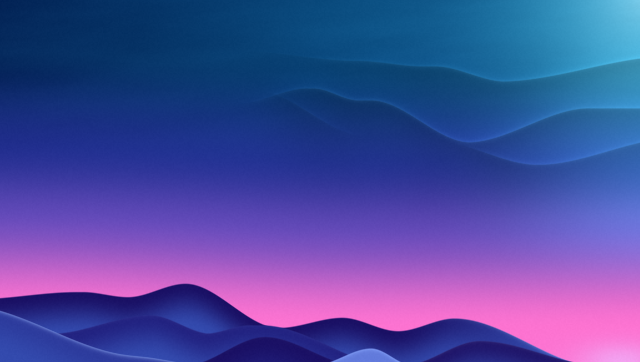
Give the GLSL for this background, as a WebGL 2 fragment shader.

```glsl
#version 300 es
precision highp float;

uniform vec2 u_resolution;
out vec4 fragColor;

float hash(vec2 cell) {
  vec3 q = fract(cell.xyx * vec3(0.1031, 0.1030, 0.0973));
  q += dot(q, q.yzx + 33.33);
  return fract((q.x + q.y) * q.z);
}

float noise(vec2 p) {
  vec2 cell = floor(p), f = fract(p);
  f = f * f * (3.0 - 2.0 * f);
  float low = mix(hash(cell), hash(cell + vec2(1, 0)), f.x);
  float high = mix(hash(cell + vec2(0, 1)), hash(cell + vec2(1, 1)), f.x);
  return mix(low, high, f.y);
}

float fbm(vec2 p) {
  float sum = 0.0, weight = 0.5;
  for (int i = 0; i < 4; i++) {
    sum += weight * noise(p);
    p = p * 2.03 + 7.1;
    weight *= 0.5;
  }
  return sum;
}

// Smooth change of height between two places along a ridge
float slope(float x, float from, float to, float change) {
  return change * smoothstep(from, to, x);
}

float bump(float x, float left, float peak, float right, float height) {
  return slope(x, left, peak, height) - slope(x, peak, right, height);
}

// Dusk ramp with cool light from the upper right
vec3 sky(vec2 p, float aspect) {
  const vec3 pink = vec3(0.99, 0.45, 0.82), violet = vec3(0.41, 0.30, 0.74);
  const vec3 indigo = vec3(0.13, 0.18, 0.56), navy = vec3(0.015, 0.15, 0.35);
  float y = p.y - 0.04 * (1.0 - smoothstep(0.0, 0.6, p.x));
  vec3 color = mix(pink, violet, smoothstep(0.09, 0.38, y));
  color = mix(color, indigo, smoothstep(0.32, 0.57, y));
  color = mix(color, navy, smoothstep(0.52, 0.82, y));
  color += vec3(0.04, 0.28, 0.28) * p.x * smoothstep(0.4, 1.0, p.y);
  float side = smoothstep(0.65, 1.05, p.x) * smoothstep(0.15, 0.45, p.y);
  color += vec3(0.06, 0.22, 0.20) * side;
  float corner = length((p - vec2(1.02, 1.03)) * vec2(aspect, 1.0));
  color += vec3(0.44, 0.17, 0.09) * exp(-5.0 * corner);
  float haze = length((p - vec2(0.97, 0.0)) * vec2(1.0, 1.3));
  return color + vec3(-0.04, 0.18, 0.12) * exp(-220.0 * haze * haze);
}

// Translucent fold: lit above its edge, shaded beneath
vec3 veil(vec3 color, float depth, float strength, float pixel) {
  float inside = smoothstep(-pixel, pixel, depth);
  float shade = inside * exp(-9.0 * max(depth, 0.0));
  float light = (1.0 - inside) * exp(18.0 * min(depth, 0.0));
  float rim = exp(-180.0 * abs(depth));
  color *= 1.0 + strength * (0.10 * light - 0.17 * shade);
  return color + strength * rim * vec3(0.04, 0.07, 0.08);
}

vec3 hill(vec3 behind, float depth, vec3 crest, vec3 foot, float rim, float pixel) {
  vec3 color = mix(crest, foot, smoothstep(0.0, 0.12, depth));
  color += rim * vec3(0.40, 0.45, 0.35) * exp(-220.0 * max(depth, 0.0));
  return mix(behind, color, smoothstep(-pixel, pixel, depth));
}

void main() {
  vec2 p = gl_FragCoord.xy / u_resolution;
  float x = p.x, pixel = 1.0 / u_resolution.y;
  float aspect = u_resolution.x / u_resolution.y;
  vec3 color = sky(p, aspect);

  // Faint drifting wisps
  float wisp = fbm(vec2(x * 4.0, p.y * 13.0 - x * 2.0)) - 0.47;
  color += vec3(0.03, 0.07, 0.08) * wisp * smoothstep(0.5, 0.9, p.y);

  // Folds in the upper sky
  float upper = 0.862 + slope(x, 0.36, 0.56, -0.03) + slope(x, 0.56, 0.66, -0.015)
    + slope(x, 0.68, 0.79, -0.042) + slope(x, 0.78, 1.05, 0.07);
  float middle = 0.713 + slope(x, 0.37, 0.48, 0.043) + slope(x, 0.49, 0.56, -0.033)
    + slope(x, 0.58, 0.735, -0.116) + slope(x, 0.73, 0.92, 0.094);
  float lower = 0.61 + slope(x, 0.68, 0.84, -0.065) + slope(x, 0.84, 1.06, 0.075);
  float inner = 0.75 + slope(x, 0.40, 0.57, -0.125);
  color = veil(color, upper - p.y, smoothstep(0.35, 0.75, x), pixel);
  color = veil(color, middle - p.y, smoothstep(0.35, 0.55, x), pixel);
  color = veil(color, lower - p.y, 0.8 * smoothstep(0.70, 0.80, x), pixel);
  color = veil(color, inner - p.y, 0.35 * bump(x, 0.40, 0.48, 0.58, 1.0), pixel);

  // Hills from back to front
  const vec3 dark = vec3(0.10, 0.06, 0.39), dusk = vec3(0.13, 0.13, 0.50);
  const vec3 blue = vec3(0.20, 0.29, 0.68), pale = vec3(0.40, 0.50, 0.90);
  float back = 0.173 + slope(x, -0.04, 0.12, 0.02) + slope(x, 0.13, 0.20, -0.014)
    + slope(x, 0.20, 0.29, 0.037) + slope(x, 0.29, 0.436, -0.122)
    + bump(x, 0.436, 0.535, 0.622, 0.028) + slope(x, 0.535, 0.622, -0.009)
    + slope(x, 0.622, 0.71, 0.035) + slope(x, 0.71, 0.94, -0.135);
  float second = 0.078 + bump(x, 0.08, 0.235, 0.33, 0.051)
    + slope(x, 0.32, 0.39, 0.023) + slope(x, 0.41, 0.62, -0.115);
  float center = -0.01 + bump(x, 0.29, 0.414, 0.56, 0.079);
  float left = 0.158 + slope(x, -0.06, 0.22, -0.142) + slope(x, 0.20, 0.34, -0.03);
  float small = -0.01 + bump(x, 0.49, 0.58, 0.645, 0.047);
  float right = -0.01 + bump(x, 0.63, 0.75, 0.94, 0.068);
  float east = smoothstep(0.6, 0.9, x);
  color = hill(color, back - p.y, mix(dark, blue, east), blue, 0.4 * east, pixel);
  color = hill(color, second - p.y, dusk, blue, 0.08, pixel);
  color = hill(color, center - p.y, dark, dusk, 0.05, pixel);
  color = hill(color, left - p.y, mix(dusk, blue, 0.6), blue, 0.7, pixel);
  color = hill(color, small - p.y, pale * 0.95, pale, 0.35, pixel);
  color = hill(color, right - p.y, dark + 0.02, blue, 0.15, pixel);

  // Fine grain
  color += 0.014 * (noise(p * vec2(aspect, 1.0) * 290.0) - 0.5);
  fragColor = vec4(clamp(color, 0.0, 1.0), 1.0);
}
```
